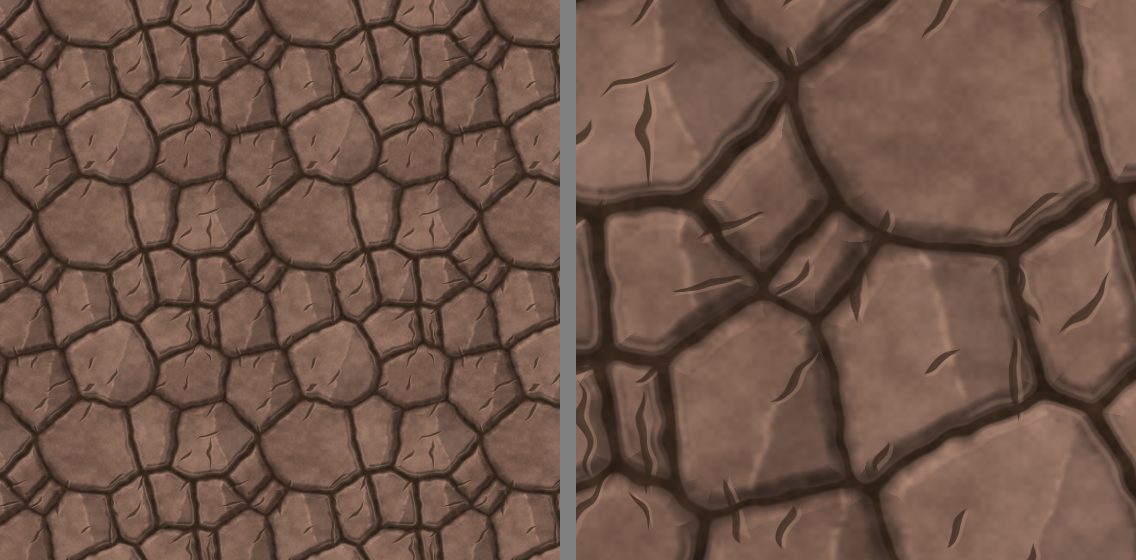
Left: the whole. Right: its middle third, enlarged.
A Shadertoy shader for this texture:

```glsl
// Cracked brown flagstones in a repeating tile, separated by narrow dark gaps.
// A wrapped power diagram lays out the stones; periodic noise adds wobble, grain
// and stains, and the direction of the nearest outline lights the rounded rims.

#define TILES 2.516        // repeats across and down
#define STONES 15          // stones in one tile
#define GAP 0.0075         // half width of the gaps, in tiles
#define BEVEL 0.028        // width of the rounded rims
#define WOBBLE 0.03        // raggedness of the outlines
#define CRACK_GRID 9.0     // crack cells across a tile
#define CRACK_WIDTH 0.055  // in crack cells
#define DARK_STONE vec3(0.41, 0.305, 0.255)
#define LIGHT_STONE vec3(0.63, 0.49, 0.425)
#define GAP_COLOR vec3(0.205, 0.145, 0.105)
#define RIM_COLOR vec3(0.74, 0.58, 0.49)

// Distance to the outline, inward normal, offset from the centre, lightness
struct Stone { float edge; vec2 normal; vec2 local; float tone; float id; };

float hash(vec2 p) {
    vec3 q = fract(p.xyx * 0.1031);
    q += dot(q, q.yzx + 33.33);
    return fract((q.x + q.y) * q.z);
}

// Value noise with n cells per tile, repeating with the tile
float noise(vec2 p, float n) {
    p *= n;
    vec2 i = floor(p), f = p - i;
    f = f * f * (3.0 - 2.0 * f);
    vec2 a = mod(i, n) + n, b = mod(i + 1.0, n) + n;
    return mix(mix(hash(a), hash(vec2(b.x, a.y)), f.x),
               mix(hash(vec2(a.x, b.y)), hash(b), f.x), f.y);
}

float twoNoise(vec2 p, float n) {
    return 0.64 * noise(p, n) + 0.36 * noise(p, n * 3.0);
}

// Wrapped offset from a site, and its distance measure in z
vec3 fromSite(vec2 p, vec3 site) {
    vec2 d = p - site.xy;
    d -= floor(d + 0.5);
    return vec3(d, dot(d, d) - site.z * abs(site.z));
}

Stone findStone(vec2 p) {
    // Stone centres (x, y measured downwards) and signed radii, in tiles
    vec3 sites[STONES] = vec3[](
        vec3(.223, .249, -.065), vec3(.367, .377, .147), vec3(.613, .318, .085),
        vec3(.780, .279, .098), vec3(.976, .256, .092), vec3(.095, .439, .118),
        vec3(.105, .118, .065), vec3(.508, .623, .180), vec3(.770, .485, .118),
        vec3(.944, .459, .030), vec3(.865, .688, .131), vec3(.170, .747, .138),
        vec3(.400, .006, .190), vec3(.695, .934, .095), vec3(.950, .983, .157));
    float tones[STONES] = float[](
        .4, .6, .45, .3, .25, .45, .35, .8, .65, .1, .4, .45, .35, .75, .6);

    vec3 own = vec3(9.0);
    int id = 0;
    for (int i = 0; i < STONES; i++) {
        vec3 d = fromSite(p, sites[i]);
        if (d.z < own.z) { own = d; id = i; }
    }
    float edge = 1.0, nearest = 1.0;
    vec2 normal = vec2(0);
    for (int i = 0; i < STONES; i++) {
        if (i == id) continue;
        vec3 d = fromSite(p, sites[i]) - own;
        float gap = length(d.xy), e = 0.5 * d.z / gap;
        if (e < nearest) { nearest = e; normal = d.xy / gap; }
        float h = max(1.0 - abs(edge - e) / 0.014, 0.0);  // rounds the corners
        edge = min(edge, e) - h * h * 0.0035;
    }
    return Stone(edge, normal, own.xy, tones[id], float(id));
}

// Short tapered cracks, one at most per cell: coverage of the crack and its lip
vec2 cracks(vec2 p, float pixel) {
    p = (p + 0.022 * (vec2(noise(p, 28.0), noise(p + 0.53, 28.0)) - 0.5)) * CRACK_GRID;
    float soft = pixel * CRACK_GRID * 1.3;
    vec2 cover = vec2(0);
    for (int k = 0; k < 4; k++) {
        vec2 cell = floor(p - 0.5) + vec2(k % 2, k / 2);
        vec2 seed = mod(cell, CRACK_GRID);
        float r = hash(seed + 7.3), s = hash(seed + 43.1);
        if (r > 0.55) continue;
        vec2 q = p - cell - 0.3 - 0.4 * fract(vec2(r, s) * 37.0);
        float angle = mix(0.3, 2.0, s);
        vec2 dir = vec2(cos(angle), -sin(angle));
        float along = dot(q, dir) / mix(0.25, 0.75, fract(s * 91.0));
        float across = dot(q, vec2(-dir.y, dir.x)), a = along * along;
        float width = CRACK_WIDTH * (1.0 - a) - 0.5 * soft * a;
        vec2 apart = abs(vec2(across, across - CRACK_WIDTH));
        cover = max(cover, clamp((width - apart) / soft + 0.5, 0.0, 1.0));
    }
    return cover;
}

void mainImage(out vec4 fragColor, in vec2 fragCoord) {
    vec2 uv = fragCoord / iResolution.xy;
    vec2 p = vec2(uv.x, 1.0 - uv.y) * TILES;
    float pixel = TILES / iResolution.y;
    vec2 wobble = vec2(twoNoise(p, 10.0), twoNoise(p + 0.37, 10.0)) - 0.5;
    Stone s = findStone(p + WOBBLE * wobble);
    float stain = twoNoise(p, 5.0), grain = twoNoise(p + 0.19, 36.0);

    // Stone face: own tone, stains and fine grain
    float tone = 0.65 * s.tone + 0.8 * (stain - 0.5) + 0.5 * (grain - 0.5) + 0.1;
    vec3 col = mix(DARK_STONE, LIGHT_STONE, tone);

    // A ridge splits some stones into a lit and a shaded face
    vec2 key = vec2(s.id + 3.0, 17.0);
    float turn = hash(key) - 0.5;
    float ridge = dot(s.local, vec2(cos(turn), sin(turn))) - 0.04 + 0.05 * (stain - 0.5);
    float split = step(0.4, hash(key + 9.0));
    col *= 1.0 - 0.15 * split * smoothstep(-0.004, 0.012, ridge);
    float crest = exp(-ridge * ridge * 30000.0) * smoothstep(0.3, 0.7, grain);
    col = mix(col, RIM_COLOR, 0.35 * split * crest);

    // Light from the upper left on the rims
    float t = clamp((s.edge - GAP) / BEVEL, 0.0, 1.0);
    col *= 1.0 + 1.2 * t * (1.0 - t) * dot(s.normal, vec2(0.55, 0.75));

    // Soft shade near the gaps and a chipped warm rim
    float inside = s.edge - GAP * (0.5 + stain);
    col *= mix(0.66, 1.0, smoothstep(0.0, 0.032, inside + 0.012 * (grain - 0.5)));
    float rim = smoothstep(0.004, 0.009, inside) * (1.0 - smoothstep(0.010, 0.018, inside));
    col = mix(col, RIM_COLOR, 0.32 * rim * smoothstep(0.4, 0.65, stain));

    // Cracks with a lit lower lip, then the gaps
    vec2 crack = cracks(p, pixel);
    col = mix(col, RIM_COLOR, 0.3 * crack.y);
    col = mix(col, GAP_COLOR, 0.7 * crack.x);
    float blur = pixel + 0.0015;
    col = mix(GAP_COLOR * (0.7 + 0.6 * grain), col, smoothstep(-blur, blur, inside));
    fragColor = vec4(clamp(col, 0.0, 1.0), 1.0);
}
```
